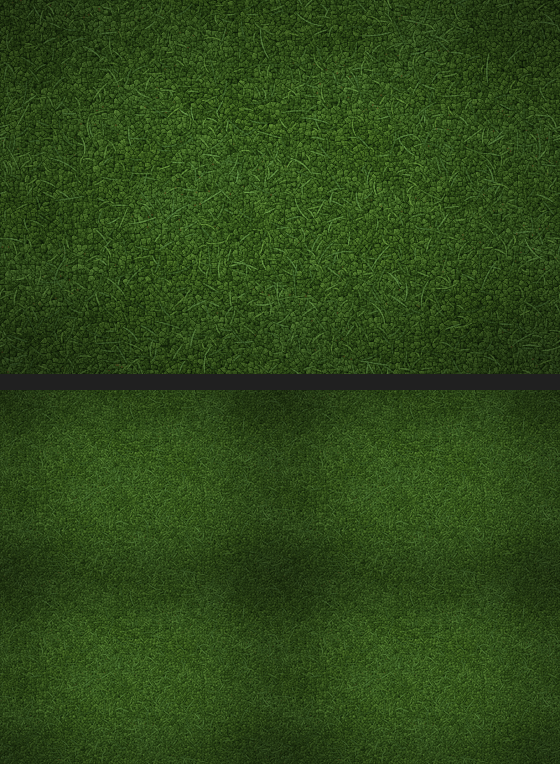
Top: one tile. Bottom: repeated 2 by 2.
Reproduce this texture procedurally as a WebGL 2 fragment shader.

```glsl
#version 300 es
precision highp float;
// Dense green turf: small clover leaves under thin crossing grass blades, darker at the rim.

uniform vec2 u_resolution;
out vec4 fragColor;

const float PI = 3.14159;
const float TAU = 6.28318;
const vec3 DEEP = vec3(0.08, 0.15, 0.04);
const vec3 MID = vec3(0.175, 0.283, 0.083);
const vec3 LIGHT = vec3(0.29, 0.42, 0.155);
const vec3 COOL = vec3(0.0, 0.01, 0.055);
const vec3 RUST = vec3(0.33, 0.20, 0.09);

vec3 hash3(vec2 cell, float seed) {
  vec3 q = fract(cell.xyx * vec3(0.1031, 0.1030, 0.0973) + seed * 0.137);
  q += dot(q, q.yxz + 33.33);
  return fract((q.xxy + q.yzz) * q.zyx);
}

// Wrapping cellular noise: nearest distance, gap to the second, cell value, lean to the light.
vec4 cellular(vec2 uv, vec2 cells, float seed, vec2 lightDir) {
  vec2 p = uv * cells, base = floor(p), local = p - base;
  float first = 8.0, second = 8.0, id = 0.0, lean = 0.0;
  for (int y = -1; y <= 1; y++)
    for (int x = -1; x <= 1; x++) {
      vec2 offset = vec2(x, y);
      vec3 rnd = hash3(mod(base + offset, cells), seed);
      vec2 away = local - offset - rnd.xy;
      float d = length(away);
      if (d < first) {
        second = first;
        first = d;
        id = rnd.z;
        lean = dot(away, lightDir);
      } else second = min(second, d);
    }
  return vec4(first, second - first, id, lean);
}

// Broad soft variation from layered sines with whole periods, about -1 to 1.
float patches(vec2 uv) {
  float a = sin(TAU * (2.0 * uv.x + uv.y) + 1.3 * sin(TAU * 3.0 * uv.y));
  float b = sin(TAU * (3.0 * uv.y - uv.x) + 1.6 * sin(TAU * 2.0 * uv.x) + 2.0);
  float c = sin(TAU * (5.0 * uv.x + 4.0 * uv.y) + 1.2 * sin(TAU * 4.0 * uv.y));
  return 0.4 * a + 0.35 * b + 0.25 * c;
}

// Lays one layer of bent, tapered blades over the turf (x: tone, y: coolness).
vec2 addBlades(vec2 turf, vec2 uv, vec2 cells, float seed, float width, float density) {
  vec2 p = uv * cells, base = floor(p), local = p - base;
  float pixel = cells.y / u_resolution.y;
  for (int y = -1; y <= 1; y++)
    for (int x = -1; x <= 1; x++) {
      vec2 offset = vec2(x, y);
      vec2 cell = mod(base + offset, cells);
      vec3 place = hash3(cell, seed);
      vec3 kind = hash3(cell, seed + 7.3);
      float angle = PI * place.z;
      vec2 dir = vec2(cos(angle), sin(angle));
      vec2 away = local - offset - place.xy;
      float along = dot(away, dir) / mix(0.4, 0.85, kind.x);
      float across = dot(away, vec2(-dir.y, dir.x));
      across += (place.y - 0.5) * 0.4 * along * along;
      float grows = step(kind.y, density + 0.2 * patches(cell / cells));
      float ends = grows * smoothstep(1.0, 0.75, abs(along));
      float taper = width * (1.0 - 0.6 * along * along);
      float rim = abs(across) - taper;
      float shadow = ends * smoothstep(2.0 * width + pixel, 0.0, rim);
      float cover = ends * smoothstep(pixel * 0.7, -pixel * 0.4, rim);
      turf.x *= 1.0 - 0.38 * shadow;
      turf = mix(turf, vec2(mix(0.5, 1.2, kind.z), kind.x), cover);
    }
  return turf;
}

vec3 turfColor(vec2 turf) {
  vec3 color = mix(DEEP, MID, min(turf.x * 2.0, 1.0));
  color = mix(color, LIGHT, max(turf.x * 2.0 - 1.0, 0.0));
  return max(color + COOL * turf.y * smoothstep(0.2, 0.8, turf.x), 0.0);
}

void main() {
  vec2 uv = gl_FragCoord.xy / u_resolution;
  vec2 lightDir = normalize(vec2(-0.6, 0.8));
  float patchTone = patches(uv);

  // Clover leaves with dark gaps between them
  vec4 leaf = cellular(uv, vec2(108.0, 72.0), 1.0, lightDir);
  float tone = 0.43 + 0.42 * leaf.z + 0.4 * leaf.w;
  tone *= mix(0.3, 1.0, smoothstep(0.0, 0.24, leaf.y));
  vec2 turf = vec2(tone, 0.15 + 0.25 * patchTone);

  // Blades, from short undergrowth to long loose strands
  turf = addBlades(turf, uv, vec2(60.0, 40.0), 3.0, 0.065, 0.45);
  turf = addBlades(turf, uv, vec2(42.0, 28.0), 5.0, 0.048, 0.5);
  turf = addBlades(turf, uv, vec2(27.0, 18.0), 9.0, 0.028, 0.35);

  // Fine grain and broad light variation
  vec4 grain = cellular(uv, vec2(240.0, 160.0), 13.0, lightDir);
  turf.x += 0.75 * (0.42 - grain.x) + 0.05 * patchTone;
  vec3 color = turfColor(turf);

  // Sparse dry flecks
  float fleck = step(0.985, grain.z) * smoothstep(0.5, 0.2, grain.x);
  color = mix(color, RUST, 0.6 * fleck * smoothstep(-0.2, 0.5, patchTone));

  // Periodic rim shading
  vec2 rim = pow(abs(cos(PI * uv)), vec2(4.0));
  color *= 1.17 - 0.24 * (rim.x + rim.y);
  fragColor = vec4(color, 1.0);
}
```
